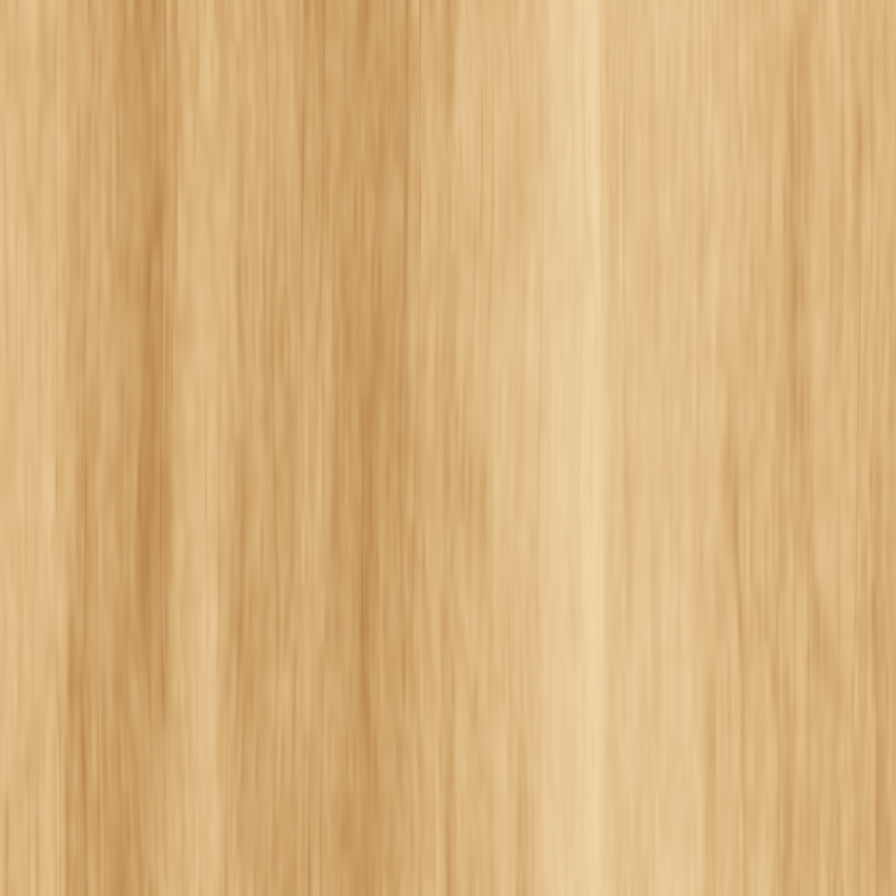
Give the GLSL for this texture, as a Shadertoy shader.

```glsl
const vec3 DARK_WOOD  = vec3(0.745, 0.555, 0.335);
const vec3 MID_WOOD   = vec3(0.850, 0.700, 0.485);
const vec3 LIGHT_WOOD = vec3(0.930, 0.820, 0.640);

const float FIBRE_AMOUNT  = 0.34;   // fine short streaks
const float STRAND_AMOUNT = 0.26;   // broader long streaks
const float BLOTCH_AMOUNT = 0.16;   // slow drift along the boards
const float VEIN_AMOUNT   = 0.22;   // thin dark grain lines
const float BAND_WOBBLE   = 0.012;
const float GRAIN_WOBBLE  = 0.010;

// Position across the canvas, tone from dark (0) to light (1)
const int BAND_COUNT = 19;
const vec2 BANDS[BAND_COUNT] = vec2[](
    vec2(0.000, 0.58), vec2(0.055, 0.60), vec2(0.080, 0.32), vec2(0.170, 0.19),
    vec2(0.198, 0.44), vec2(0.235, 0.50), vec2(0.280, 0.40), vec2(0.350, 0.37),
    vec2(0.405, 0.15), vec2(0.440, 0.28), vec2(0.495, 0.46), vec2(0.515, 0.59),
    vec2(0.580, 0.68), vec2(0.620, 0.85), vec2(0.665, 0.96), vec2(0.680, 0.70),
    vec2(0.760, 0.73), vec2(0.850, 0.53), vec2(1.000, 0.50));

// Integer hash to 0..1
float hash(ivec2 cell) {
    uint n = uint(cell.x) * 1597334677u ^ uint(cell.y) * 3812015801u;
    n = (n ^ (n >> 16)) * 2246822519u;
    n = (n ^ (n >> 13)) * 3266489917u;
    return float((n ^ (n >> 16)) >> 8) / 16777216.0;
}

// Smooth value noise in 0..1
float noise(vec2 p) {
    ivec2 cell = ivec2(floor(p));
    vec2 f = fract(p);
    f = f * f * (3.0 - 2.0 * f);
    float low  = mix(hash(cell), hash(cell + ivec2(1, 0)), f.x);
    float high = mix(hash(cell + ivec2(0, 1)), hash(cell + ivec2(1, 1)), f.x);
    return mix(low, high, f.y);
}

// Noise centred on zero, stretched by its two frequencies
float streak(vec2 p, float across, float along, float seed) {
    return noise(p * vec2(across, along) + seed) - 0.5;
}

float bandTone(float x) {
    float tone = BANDS[0].y;
    for (int i = 1; i < BAND_COUNT; i++) {
        tone = mix(tone, BANDS[i].y, smoothstep(BANDS[i - 1].x, BANDS[i].x, x));
    }
    return tone;
}

// Thin dark lines where stretched noise crosses its middle level
float veins(vec2 p, float across, float along, float seed) {
    float level = abs(streak(p, across, along, seed));
    float presence = smoothstep(0.45, 0.75, noise(p * vec2(across * 0.6, 2.5) + seed * 2.0));
    return (1.0 - smoothstep(0.0, 0.13, level)) * presence;
}

vec3 woodColour(float tone) {
    vec3 lower = mix(DARK_WOOD, MID_WOOD, clamp(tone * 2.0, -0.2, 1.0));
    return mix(lower, LIGHT_WOOD, clamp(tone * 2.0 - 1.0, 0.0, 1.2));
}

void mainImage(out vec4 fragColor, in vec2 fragCoord) {
    vec2 uv = fragCoord / iResolution.xy;

    // Broad boards of tone, drifting gently sideways
    float drift = streak(uv, 4.0, 1.6, 11.0);
    float tone = bandTone(uv.x + BAND_WOBBLE * drift);
    tone += BLOTCH_AMOUNT * streak(uv, 22.0, 2.2, 23.0);

    // Grain follows slightly bent vertical paths
    vec2 grain = uv;
    grain.x += GRAIN_WOBBLE * streak(uv, 7.0, 2.5, 37.0);
    float fibre = 0.65 * streak(grain, 250.0, 13.0, 41.0)
                + 0.35 * streak(grain, 170.0, 30.0, 53.0);
    float strand = 0.6 * streak(grain, 110.0, 4.0, 67.0)
                 + 0.4 * streak(grain, 60.0, 3.0, 79.0);

    // Pale boards show softer grain
    float strength = mix(1.1, 0.6, smoothstep(0.45, 0.9, tone));
    float vein = max(veins(grain, 48.0, 1.3, 83.0), 0.7 * veins(grain, 85.0, 2.0, 97.0));
    tone += strength * (FIBRE_AMOUNT * fibre + STRAND_AMOUNT * strand);
    tone -= strength * VEIN_AMOUNT * (vein - 0.12);

    fragColor = vec4(woodColour(tone), 1.0);
}
```
